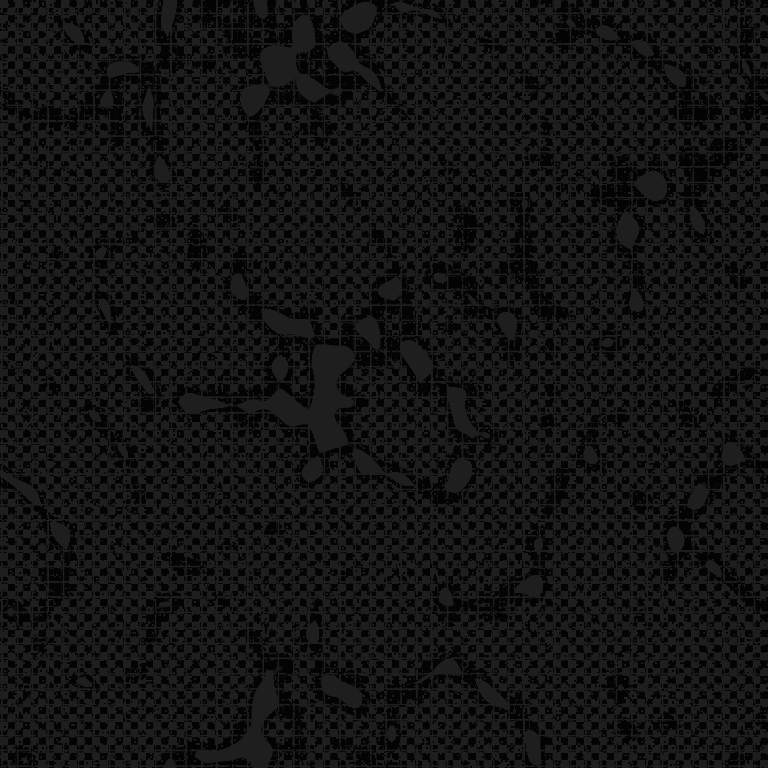
Reproduce this pattern procedurally as a three.js fragment shader.

```glsl
// Dark checked weave, 50 repeats each way, in two near-black tones, with one
// thin pale thread per repeat. Layered sines trace winding worn bands: the
// checks close up to a dark grid there, around plain grey islands.
varying vec2 vUv;

float hash(vec2 p) {
  p = fract(p * vec2(0.1031, 0.1137));
  p += dot(p, p.yx + 33.33);
  return fract((p.x + p.y) * p.x * 27.1);
}

// Sum of waves with whole-number frequencies, so the field tiles.
float waves(vec2 uv, float top, float seed) {
  float sum = 0.0;
  for (int i = 0; i < 10; i++) {
    float n = float(i) + seed;
    float angle = n * 2.4;
    float reach = top * (0.5 + 0.5 * fract(n * 0.618));
    vec2 freq = floor(reach * vec2(cos(angle), sin(angle)) + 0.5);
    sum += sin(6.28318 * (dot(freq, uv) + fract(n * n * 0.377)));
  }
  return sum / 2.24;
}

void main() {
  // Worn bands follow the zero contour of a slow field.
  float contour = abs(waves(vUv, 5.0, 3.0));
  float detail = waves(vUv, 23.0, 17.0);
  float patches = waves(vUv, 3.0, 41.0);
  float wear = 1.0 - 1.2 * contour + 0.32 * detail + 0.3 * patches;
  float halo = smoothstep(0.52, 0.85, wear);
  float island = smoothstep(1.22, 1.27, wear);

  // Two checks per repeat; each thread drifts slightly.
  vec2 grid = vUv * 100.0;
  vec2 cell = floor(grid);
  vec2 drift = vec2(hash(vec2(cell.x, 7.0)), hash(vec2(3.0, cell.y))) - 0.5;
  vec2 q = fract(grid) - 0.5 + 0.06 * drift;
  float isDark = 1.0 - mod(cell.x + cell.y, 2.0);

  // Frayed squares: pale checks darken inside the bands.
  vec2 grain = floor(vUv * 400.0);
  float fray = hash(grain + 11.0) - 0.5;
  float darkSize = 0.48 + 0.06 * halo;
  float paleSize = mix(-0.2, 0.53, halo) + 0.16 * (hash(cell + 5.0) - 0.5) * halo;
  float size = mix(paleSize, darkSize, isDark) + 0.14 * fray;
  float edge = max(abs(q.x), abs(q.y)) - size;
  float ink = 1.0 - smoothstep(-0.07, 0.07, edge);

  // Fine specks of the opposite tone.
  float dotDist = length(fract(vUv * 400.0) - 0.5);
  float speck = step(0.94, hash(grain + 71.0)) * (1.0 - smoothstep(0.4, 0.75, dotDist));
  ink = mix(ink, 1.0 - ink, speck);

  // Thin pale threads, one each way per repeat, broken here and there.
  vec2 offset = abs(fract(vUv * 50.0) - 0.13 + 0.03 * drift);
  vec2 thread = 1.0 - smoothstep(0.025, 0.085, offset);
  ink *= 1.0 - max(thread.x, thread.y) * step(0.12, hash(grain + 29.0));

  ink *= 1.0 - island;
  gl_FragColor = vec4(mix(vec3(0.117), vec3(0.012), ink), 1.0);
}
```
